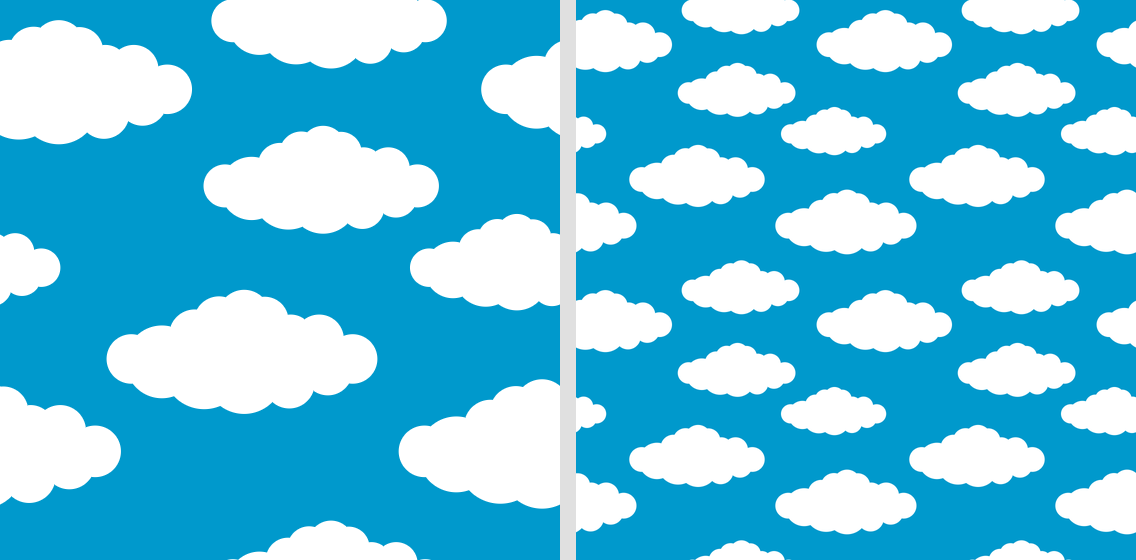
Left, the tile; right, the same tile 2 across and 2 down.
Reproduce this pattern procedurally as a WebGL 1 fragment shader.

```glsl
precision highp float;
// Flat white puffy clouds of varied sizes drifting on a blue sky, tiling on all sides.

uniform vec2 u_resolution;

const vec3 SKY = vec3(0.0, 0.6, 0.8);
const vec3 CLOUD = vec3(1.0);

// Signed distance to one round puff
float puff(vec2 p, float x, float y, float radius) {
  return length(p - vec2(x, y)) - radius;
}

// Signed distance to a cloud about 3.7 units wide, origin under its peak
float cloudShape(vec2 p) {
  // Rounded ends and filled core
  float d = min(puff(p, -1.55, 0.0, 0.34), puff(p, 1.49, 0.0, 0.34));
  d = min(d, puff(p, 0.6, 0.0, 0.4));
  // Crown, left to right
  d = min(d, puff(p, -1.13, -0.04, 0.5));
  d = min(d, puff(p, -0.68, 0.33, 0.35));
  d = min(d, puff(p, -0.345, 0.515, 0.345));
  d = min(d, puff(p, 0.0, 0.59, 0.36));
  d = min(d, puff(p, 0.28, 0.525, 0.33));
  d = min(d, puff(p, 0.64, 0.3, 0.31));
  d = min(d, puff(p, 1.03, 0.27, 0.34));
  // Belly, left to right
  d = min(d, puff(p, -0.55, -0.12, 0.57));
  d = min(d, puff(p, 0.0, -0.21, 0.545));
  d = min(d, puff(p, 0.62, -0.33, 0.35));
  d = min(d, puff(p, 1.15, -0.16, 0.34));
  return d;
}

// Cloud at a given centre and scale, wrapped to its nearest copy
float cloud(vec2 uv, vec2 centre, float scale) {
  vec2 offset = uv - centre;
  offset -= floor(offset + 0.5);
  return cloudShape(offset / scale) * scale;
}

// Union of all clouds in one tile, from top to bottom
float cloudField(vec2 uv) {
  float d = cloud(uv, vec2(0.591, 0.963), 0.113);
  d = min(d, cloud(uv, vec2(0.105, 0.8405), 0.130));
  d = min(d, cloud(uv, vec2(0.577, 0.668), 0.113));
  d = min(d, cloud(uv, vec2(0.923, 0.522), 0.101));
  d = min(d, cloud(uv, vec2(0.436, 0.359), 0.130));
  d = min(d, cloud(uv, vec2(0.968, 0.194), 0.1355));
  return d;
}

// Coverage of a shape, smoothed over one pixel
float coverage(float d, float pixel) {
  return clamp(0.5 - d / pixel, 0.0, 1.0);
}

void main() {
  vec2 uv = gl_FragCoord.xy / u_resolution;
  float pixel = 1.0 / min(u_resolution.x, u_resolution.y);
  float cover = coverage(cloudField(uv), pixel);
  gl_FragColor = vec4(mix(SKY, CLOUD, cover), 1.0);
}
```
